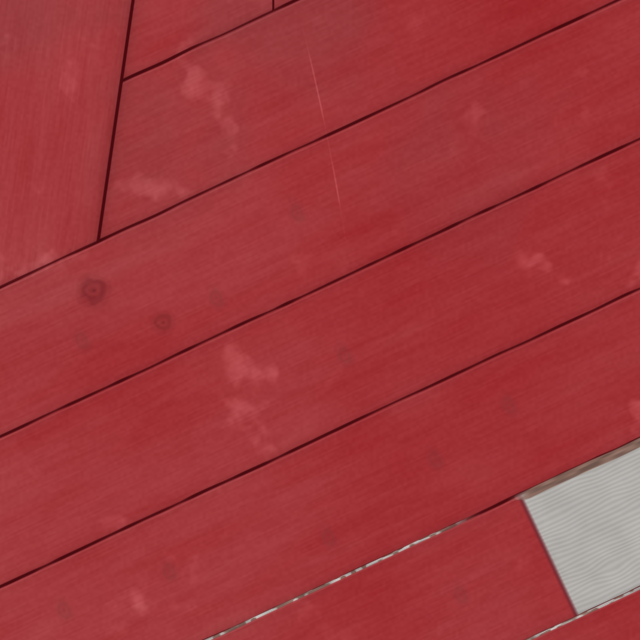
Reproduce this texture procedurally as a Shadertoy shader.

```glsl
// Weathered red painted planks running diagonally, with one steep plank at the
// upper left and a bare grey end at the lower right. Seams come from a skewed
// row coordinate; grain, scuffs and knots come from stretched value noise.

const float SLOPE = 0.466;      // rise of the planks per unit of width
const float PITCH = 0.2337;     // vertical distance between seams
const float FIRST_SEAM = 0.2155;
const vec2 PLANK_DIR = vec2(0.9064, 0.4224);

const vec3 DEEP_RED = vec3(0.600, 0.145, 0.160);
const vec3 PALE_RED = vec3(0.650, 0.255, 0.265);
const vec3 DUSKY_RED = vec3(0.580, 0.240, 0.255);
const vec3 SEAM_DARK = vec3(0.270, 0.035, 0.055);
const vec3 BARE_GREY = vec3(0.690, 0.675, 0.660);
const vec3 RAW_EDGE = vec3(0.490, 0.380, 0.340);

float hash(vec2 p) {
    vec3 q = fract(vec3(p.xyx) * 0.1031);
    q += dot(q, q.yzx + 33.33);
    return fract((q.x + q.y) * q.z);
}

float noise(vec2 p) {
    vec2 i = floor(p), f = fract(p);
    f = f * f * (3.0 - 2.0 * f);
    return mix(mix(hash(i), hash(i + vec2(1, 0)), f.x),
               mix(hash(i + vec2(0, 1)), hash(i + vec2(1, 1)), f.x), f.y);
}

float fbm(vec2 p) {
    float sum = 0.0, amp = 0.5;
    for (int i = 0; i < 4; i++) {
        sum += amp * noise(p);
        p = p * 2.03 + 17.3;
        amp *= 0.5;
    }
    return sum / 0.9375;
}

// Coverage of a line of the given half width at distance d.
float stroke(float d, float halfWidth, float soft) {
    return 1.0 - smoothstep(halfWidth - soft, halfWidth + soft, abs(d));
}

// Dark knot with faint growth rings and a dense heart.
float knot(vec2 offset, float radius) {
    float d = length(offset) / radius + 0.25 * (noise(offset * 90.0 + 40.0) - 0.5);
    float rings = 0.55 + 0.45 * cos(d * 12.0);
    return (1.0 - smoothstep(0.6, 1.1, d)) * (0.25 + 0.4 * rings)
         + 0.5 * (1.0 - smoothstep(0.1, 0.35, d));
}

vec3 paint(vec2 p, vec2 board, float plankId) {
    float blotch = fbm(p * 5.0 + 3.0);
    float streak = fbm(board * vec2(5.0, 38.0) + plankId * 7.1);
    float grain = noise(board * vec2(28.0, 330.0)) - 0.5;
    float fade = 0.52 + 0.75 * (blotch - 0.5) + 0.5 * (streak - 0.5)
               + 0.14 * (hash(vec2(plankId + 9.0, 2.0)) - 0.5)
               - 0.32 * (p.x - 0.45) - 0.15 * (p.y - 0.5);
    vec3 color = mix(DEEP_RED, PALE_RED, clamp(fade, 0.0, 1.0));
    float dusk = smoothstep(0.5, 0.75, fbm(p * 4.0 + 21.0)) * smoothstep(0.3, 1.0, p.y);
    color = mix(color, DUSKY_RED, 0.6 * dusk);
    float scuff = smoothstep(0.65, 0.85, fbm(p * 17.0 + 5.0)) * smoothstep(0.4, 0.7, blotch);
    color += 0.09 * scuff + 0.022 * grain;
    return color + 0.02 * (noise(p * 210.0) - 0.5);
}

void mainImage(out vec4 fragColor, in vec2 fragCoord) {
    vec2 p = fragCoord / iResolution.xy;
    float soft = max(1.0 / iResolution.y, 0.0013);
    float down = 1.0 - p.y;
    float row = (down + SLOPE * p.x - FIRST_SEAM) / PITCH;
    float rowToDist = PITCH * PLANK_DIR.x;
    float steep = (p.x - 0.208 + 0.145 * down) * 0.99;
    bool onSteep = steep < 0.0 && row < 1.0;

    // Painted wood, with the grain following each plank
    vec2 board = vec2(dot(p, PLANK_DIR), row * rowToDist);
    if (onSteep) board = vec2(p.y + 0.145 * p.x, steep);
    vec3 color = paint(p, board, onSteep ? 11.0 : floor(row));

    // Small scattered knots, kept inside their cells, and two ringed ones
    vec2 grid = vec2(board.x / 0.2, row);
    vec2 cell = floor(grid);
    vec2 spot = 0.25 + 0.5 * vec2(hash(cell + 31.0), hash(cell + 57.0));
    vec2 offset = (fract(grid) - spot) * vec2(0.2, rowToDist);
    float small = step(0.45, hash(cell + 83.0)) * (onSteep ? 0.0 : 1.0);
    color = mix(color, vec3(0.46, 0.21, 0.22), 0.4 * small * knot(offset * vec2(1.3, 0.8), 0.019));
    color = mix(color, vec3(0.36, 0.09, 0.11), 0.6 * knot(p - vec2(0.147, 0.546), 0.029));
    color = mix(color, vec3(0.42, 0.13, 0.13), 0.6 * knot(p - vec2(0.255, 0.496), 0.021));

    // Long thin scratch down the upper planks
    float scratch = p.x - 0.462 - 0.26 * down + 0.14 * down * down;
    float span = smoothstep(0.03, 0.08, down) * (1.0 - smoothstep(0.34, 0.39, down));
    color += 0.09 * span * stroke(scratch, 0.0012, soft) * noise(p * 30.0);

    // Bare grey plank end with fine wavy grain
    float cut = (p.x - 0.814 - 0.474 * (down - 0.779)) * 0.9;
    float inside = smoothstep(-soft, soft, cut) * smoothstep(4.0, 4.02, row) * (1.0 - step(5.0, row));
    float wave = sin(board.y * 900.0 + 7.0 * noise(board * vec2(24.0, 45.0)));
    vec3 bare = BARE_GREY + 0.025 * wave + 0.07 * (fbm(p * 28.0) - 0.5);
    color = mix(color, bare, inside);
    float inRow = step(4.0, row) * step(row, 5.0);
    color = mix(color, vec3(0.43, 0.16, 0.19), 0.8 * inRow * stroke(cut, 0.003, 0.003));

    // Diagonal seams: dark groove, soft shadow and a lit lower lip
    float seamId = floor(row + 0.5);
    float d = (row - seamId) * rowToDist + 0.0016 * (noise(vec2(board.x * 18.0, seamId)) - 0.5);
    float present = (seamId < 0.5 && steep < 0.0) ? 0.0 : 1.0;
    float wear = noise(vec2(board.x * 35.0, seamId * 5.0));
    color *= 1.0 - 0.13 * present * exp(-abs(d) * 170.0);
    color += 0.05 * present * stroke(d - 0.0045, 0.0012, 0.0015);
    color = mix(color, SEAM_DARK, present * (0.75 + 0.25 * wear) * stroke(d, 0.0013 + 0.0011 * wear, soft));

    // Opened seams: pale chipped gap, then a wide raw edge above the bare end
    float open = step(3.5, seamId);
    float wide = step(seamId, 4.5) * smoothstep(0.79, 0.83, p.x);
    vec3 chipped = mix(RAW_EDGE, BARE_GREY, (1.0 - wide) * smoothstep(0.3, 0.7, noise(board * vec2(110.0, 160.0))));
    chipped *= 0.85 + 0.35 * noise(board * vec2(50.0, 300.0));
    float reach = mix(1.0 - smoothstep(0.68, 0.76, p.x), 1.0, max(wide, step(4.5, seamId)));
    color = mix(color, chipped, open * reach * stroke(d - 0.001 - 0.005 * wide, 0.0022 + 0.0045 * wide, soft));

    // Steep seam and the short butt joint at the top
    float joint = step(row, 0.0) * stroke(p.x - 0.427, 0.0015, soft);
    float groove = step(row, 1.0) * stroke(steep, 0.0024, soft);
    color *= 1.0 - 0.15 * step(row, 1.0) * exp(-abs(steep) * 90.0);
    color = mix(color, SEAM_DARK, max(joint, groove));

    fragColor = vec4(clamp(color, 0.0, 1.0), 1.0);
}
```
